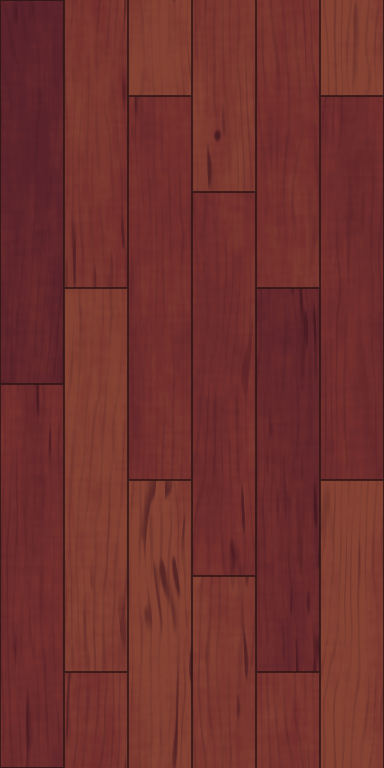
Write a WebGL 2 fragment shader that draws this texture.

```glsl
#version 300 es
precision highp float;
// Staggered reddish-brown wooden floor planks with streaked grain and dark seams.

uniform vec2 u_resolution;
out vec4 outColor;

const vec2 PLANKS = vec2(6.0, 2.0);   // repeats across and down
const float PLANK_LENGTH = 6.0;       // measured in plank widths
const float SEAM_HALF_WIDTH = 0.013;

const vec3 PLUM = vec3(0.355, 0.135, 0.168);
const vec3 RED = vec3(0.455, 0.183, 0.178);
const vec3 AMBER = vec3(0.525, 0.262, 0.202);
const vec3 STREAK = vec3(0.23, 0.075, 0.115);
const vec3 SEAM = vec3(0.17, 0.08, 0.075);

// Joint height of each column, and lightness of its two planks
const float STAGGER[6] = float[](0.0, 0.25, 0.75, 0.5, 0.25, 0.75);
const float TONE[12] = float[](0.36, 0.06, 0.88, 0.64, 0.42, 0.88,
                               0.45, 0.72, 0.24, 0.55, 0.34, 0.88);
const int KNOTTY_PLANK = 7;

float hash(vec2 p) {
    vec3 q = fract(p.xyx * 0.1031);
    q += dot(q, q.yzx + 33.33);
    return fract((q.x + q.y) * q.z);
}

float noise(vec2 p) {
    vec2 cell = floor(p);
    vec2 f = fract(p);
    f = f * f * (3.0 - 2.0 * f);
    float low = mix(hash(cell), hash(cell + vec2(1, 0)), f.x);
    float high = mix(hash(cell + vec2(0, 1)), hash(cell + vec2(1, 1)), f.x);
    return mix(low, high, f.y);
}

float fbm(vec2 p) {
    float sum = 0.0;
    float weight = 0.533;
    for (int i = 0; i < 4; i++) {
        sum += weight * noise(p);
        p = p * 2.03 + 11.7;
        weight *= 0.5;
    }
    return sum;
}

vec3 woodRamp(float t) {
    t = clamp(t, 0.0, 1.0);
    return t < 0.5 ? mix(PLUM, RED, 2.0 * t) : mix(RED, AMBER, 2.0 * t - 1.0);
}

// Thin growth lines running lengthwise, bent by slow noise
float growthLines(vec2 p) {
    float phase = p.x * 7.0 + 5.0 * fbm(p * vec2(1.1, 0.22));
    float line = smoothstep(0.28, 0.48, abs(fract(phase) - 0.5));
    return line * noise(p * vec2(5.0, 1.3));
}

// Occasional dark mineral streaks, clustered in patches
float darkStreaks(vec2 p) {
    float bend = 0.15 * noise(p * vec2(1.0, 0.8));
    float streak = smoothstep(0.62, 0.88, noise(vec2((p.x + bend) * 15.0, p.y * 1.4)));
    return streak * smoothstep(0.5, 0.72, fbm(p * vec2(2.2, 0.35) + 5.3));
}

vec3 wood(vec2 p, float tone) {
    float broad = fbm(p * vec2(2.6, 0.45)) - 0.5;
    float blotch = fbm(p * vec2(3.0, 2.2) + 31.0) - 0.5;
    float fibre = noise(p * vec2(21.0, 2.2)) - 0.5;
    float flecks = noise(p * vec2(3.5, 17.0)) - 0.5;
    float pores = noise(p * vec2(24.0, 9.0)) - 0.5;

    float t = tone + 0.5 * broad + 0.22 * blotch + 0.14 * fibre;
    t += 0.1 * flecks + 0.09 * pores + 0.05;
    vec3 color = woodRamp(t);
    color = mix(color, STREAK, 0.24 * growthLines(p));
    return mix(color, STREAK, 0.6 * darkStreaks(p));
}

float seamMask(vec2 f, float pixel) {
    vec2 edge = min(f, 1.0 - f) * vec2(1.0, PLANK_LENGTH);
    float d = min(edge.x, edge.y);
    return 1.0 - smoothstep(SEAM_HALF_WIDTH - 0.5 * pixel, SEAM_HALF_WIDTH + 0.5 * pixel, d);
}

void main() {
    vec2 grid = gl_FragCoord.xy / u_resolution * PLANKS;
    int column = clamp(int(grid.x), 0, 5);
    grid.y -= STAGGER[column];
    int plank = column * 2 + int(mod(floor(grid.y), PLANKS.y));
    vec2 f = fract(grid);
    vec2 local = f * vec2(1.0, PLANK_LENGTH);

    // Knot: grain swerves around a small dark eye
    vec2 toKnot = local - vec2(0.4, 0.88);
    float knotDistance = length(toKnot * vec2(1.0, 0.6));
    float knot = plank == KNOTTY_PLANK ? 1.0 : 0.0;
    vec2 grain = local + vec2(13.7, 7.1) * float(plank + 1);
    grain.x -= knot * 0.6 * toKnot.x * exp(-knotDistance * 7.0);

    vec3 color = wood(grain, TONE[plank]);
    color = mix(color, STREAK, knot * 0.75 * (1.0 - smoothstep(0.02, 0.075, knotDistance)));

    float pixel = PLANKS.x / u_resolution.x;
    color = mix(color, SEAM, 0.85 * seamMask(f, pixel));
    outColor = vec4(color, 1.0);
}
```
